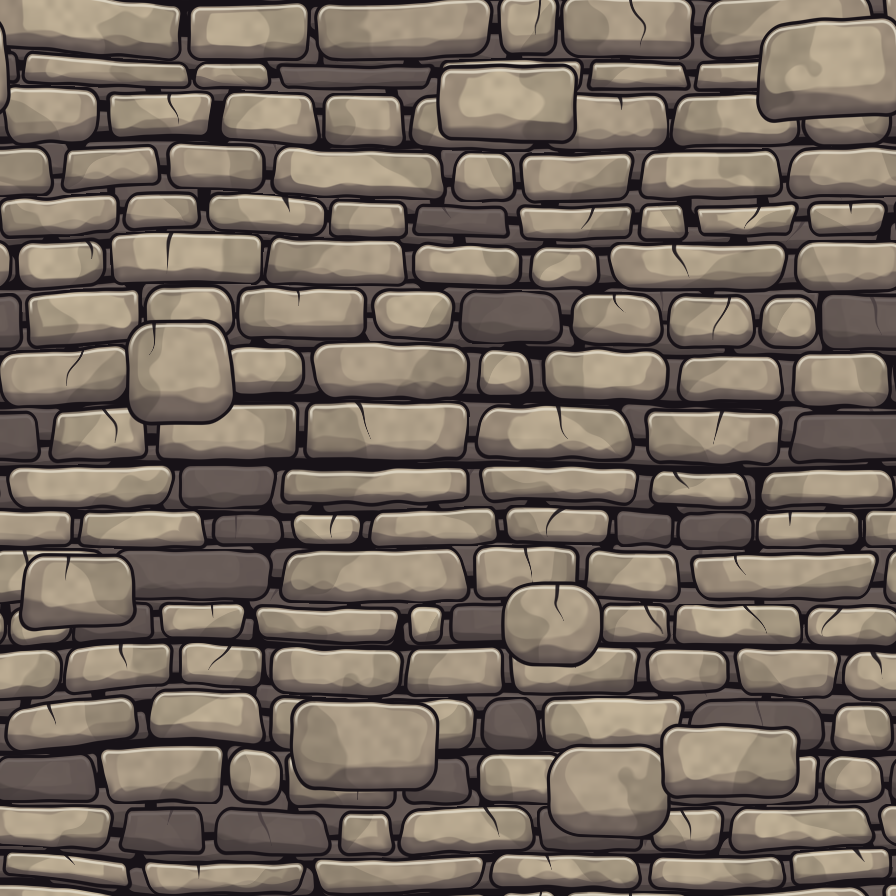
Give the GLSL for this texture, as a Shadertoy shader.

```glsl
const vec3 OUTLINE = vec3(0.09, 0.07, 0.09);
const vec3 DEEP = vec3(0.30, 0.26, 0.26);
const vec3 SHADE = vec3(0.44, 0.39, 0.36);
const vec3 MID = vec3(0.60, 0.54, 0.47);
const vec3 LIGHT = vec3(0.73, 0.67, 0.57);
const vec3 GLINT = vec3(0.88, 0.85, 0.78);
const float LINE = 0.0038;

float hash(vec2 p) {
    vec3 v = fract(vec3(p.xyx) * 0.1031);
    v += dot(v, v.yzx + 33.33);
    return fract((v.x + v.y) * v.z);
}

// Value noise that wraps after the given number of cells
float noise(vec2 p, float period) {
    vec2 i = floor(p), f = fract(p);
    f = f * f * (3.0 - 2.0 * f);
    vec2 a = mod(i, period), b = mod(i + 1.0, period);
    return mix(mix(hash(a), hash(vec2(b.x, a.y)), f.x),
               mix(hash(vec2(a.x, b.y)), hash(b), f.x), f.y);
}

float roundBox(vec2 p, vec2 halfSize, float radius) {
    vec2 e = abs(p) - halfSize + radius;
    return length(max(e, 0.0)) + min(max(e.x, e.y), 0.0) - radius;
}

// Jittered, wrapping divisions of the unit interval
float edgeAt(float i, float count, float seed, float jitter) {
    return (i + jitter * (hash(vec2(mod(i, count), seed)) - 0.5)) / count;
}

float findCell(float x, float count, float seed, float jitter) {
    float i = floor(x * count);
    if (x < edgeAt(i, count, seed, jitter)) return i - 1.0;
    return x < edgeAt(i + 1.0, count, seed, jitter) ? i : i + 1.0;
}

// Thin tapering split running down from the top edge
float crackMask(vec2 local, vec2 halfSize, float seed, float wobble, float aa) {
    float down = (halfSize.y - local.y) / halfSize.y;
    float reach = mix(0.5, 1.8, hash(vec2(seed, 11.0)));
    float path = halfSize.x * (hash(vec2(seed, 12.0)) - 0.5) + 0.022 * wobble
               + (hash(vec2(seed, 13.0)) - 0.5) * 0.025 * down;
    float width = 0.0022 * (1.0 - down / reach);
    float present = step(hash(vec2(seed, 14.0)), 0.42) * step(down, reach);
    return present * (1.0 - smoothstep(width - aa, width + aa, abs(local.x - path)));
}

vec3 paintStone(vec3 under, vec2 p, vec2 local, vec2 halfSize, float seed, float dim, float aa) {
    float lean = hash(vec2(seed, 1.0)) * 2.0 - 1.0;
    float side = hash(vec2(seed, 2.0)) - 0.5;
    local.x *= 1.0 + 0.08 * abs(lean) * (1.0 + sign(lean) * local.y / halfSize.y);
    vec2 q = local / halfSize;
    float radius = min(halfSize.x, halfSize.y) * mix(0.3, 0.8, hash(vec2(seed, 3.0)));
    float wobble = noise(p * 36.0 + seed, 36.0) - 0.5;
    float d = roundBox(local, halfSize, radius) + 0.004 * wobble;

    // Hard-edged painted planes: shaded foot, lit face, slanted facet
    float foot = smoothstep(-0.06, 0.06, q.y + 0.5 + 0.35 * lean * q.x + 0.5 * wobble);
    vec3 color = mix(SHADE, MID, foot);
    float face = roundBox(local - halfSize * vec2(0.4 * side, 0.22),
                          halfSize * vec2(0.82, 0.66), radius * 0.7) + 0.016 * wobble;
    float lit = 1.0 - smoothstep(-0.0015, 0.0015, face);
    color = mix(color, LIGHT, lit * mix(0.45, 1.0, hash(vec2(seed, 4.0))));
    float facet = dot(q, vec2(sign(side), 0.6 * lean)) - 0.35 + 0.6 * wobble;
    color *= 1.0 - 0.13 * smoothstep(-0.03, 0.03, facet);
    color *= 0.95 + 0.1 * noise(p * 90.0, 90.0);

    // Dark lower rim, bright upper rim and cracks
    float low = 1.0 - smoothstep(-0.8, 0.2, q.y);
    color = mix(color, DEEP, 0.65 * low * smoothstep(-0.011, -0.001, d));
    float rim = smoothstep(-0.0055, -0.0035, d) * (1.0 - smoothstep(-0.0025, -0.001, d));
    color = mix(color, GLINT, 0.85 * rim * smoothstep(0.3, 0.75, q.y + 0.3 * wobble));
    color = mix(color, OUTLINE, 0.9 * crackMask(local, halfSize, seed, wobble, aa));
    color = mix(color, DEEP * (0.9 + 0.2 * foot), dim);

    under = mix(under, OUTLINE, 1.0 - smoothstep(LINE - aa, LINE + aa, d));
    return mix(under, color, 1.0 - smoothstep(-aa, aa, d));
}

// Courses of stones with uneven heights and widths
vec3 paintCourses(vec3 under, vec2 p, float rows, float seed, float dim, float aa) {
    float row = findCell(p.y, rows, seed, 0.5);
    float rowId = mod(row, rows) + seed;
    float columns = 6.0 + floor(4.0 * hash(vec2(rowId, 21.0)));
    float x = p.x + hash(vec2(rowId, 22.0));
    float column = findCell(x, columns, rowId, 0.7);
    vec2 low = vec2(edgeAt(column, columns, rowId, 0.7), edgeAt(row, rows, seed, 0.5));
    vec2 high = vec2(edgeAt(column + 1.0, columns, rowId, 0.7), edgeAt(row + 1.0, rows, seed, 0.5));
    float id = mod(column, columns) + 17.0 * rowId;
    float inset = 0.0035 + 0.005 * pow(hash(vec2(id, 23.0)), 3.0);
    float recess = max(dim, 0.8 * step(hash(vec2(id, 24.0)), 0.13));
    vec2 local = vec2(x, p.y) - 0.5 * (low + high);
    return paintStone(under, p, local, 0.5 * (high - low) - inset, id, recess, aa);
}

// Larger stones overlapping the courses
vec3 paintBoulders(vec3 under, vec2 p, float count, float aa) {
    for (float i = 0.0; i < count * count; i++) {
        if (hash(vec2(i, 31.0)) > 0.6) continue;
        vec2 random = vec2(hash(vec2(i, 32.0)), hash(vec2(i, 33.0)));
        vec2 center = (vec2(mod(i, count), floor(i / count)) + 0.2 + 0.6 * random) / count;
        vec2 halfSize = mix(vec2(0.05, 0.036), vec2(0.088, 0.052), random.yx);
        vec2 local = fract(p - center + 0.5) - 0.5;
        under = paintStone(under, p, local, halfSize, i + 500.0, 0.0, aa);
    }
    return under;
}

void mainImage(out vec4 fragColor, in vec2 fragCoord) {
    vec2 p = fragCoord / iResolution.xy;
    float aa = 0.75 / iResolution.y;
    p += vec2(0.008, 0.022) * (vec2(noise(p * 9.0, 9.0), noise(p * 5.0, 5.0)) - 0.5);
    vec3 color = paintCourses(OUTLINE, p, 25.0, 80.0, 0.85, aa);
    color = paintCourses(color, p, 18.0, 3.0, 0.0, aa);
    fragColor = vec4(paintBoulders(color, p, 4.0, aa), 1.0);
}
```
